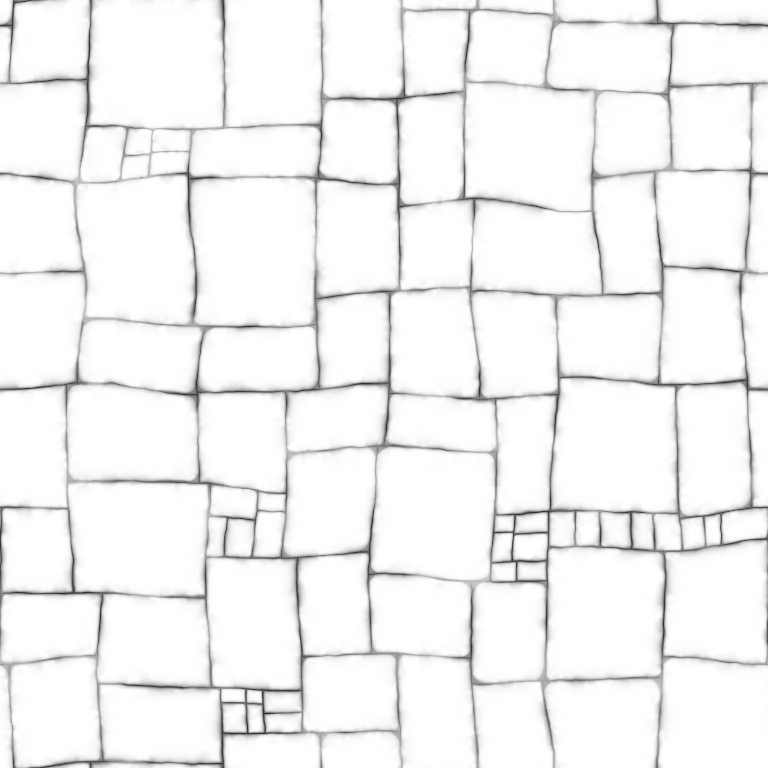
Reproduce this texture map procedurally as a Shadertoy shader.

```glsl
// Ambient-occlusion map of an irregular dry-stone wall: white stones, soft grey seams.

#define CELLS 8.0      // stones per canvas side (even, so the wall tiles)
#define JITTER 0.36    // how far each joint slides off the grid
#define RUBBLE 0.58    // cells smaller than this area break into rubble
#define RUBBLE_SIDE 0.4
#define BEND 0.17      // large bending of the courses
#define ROUGH 0.015    // small wobble along the edges
#define TILT 0.05      // range of the stone rotation, radians
#define GAP 0.008      // uneven inset of each stone
#define CORE_DARK vec2(0.06, 0.40)   // thin line in the joint
#define HALO_DARK vec2(0.20, 0.42)   // soft shadow around it
#define HALO_WIDTH vec2(0.010, 0.021)

float hash(vec2 p) {
    return fract(sin(dot(p, vec2(127.1, 311.7))) * 43758.5453);
}

// Value noise that repeats after the given period
float noise(vec2 p, float period) {
    vec2 i = floor(p), f = fract(p);
    f = f * f * (3.0 - 2.0 * f);
    vec2 a = mod(i, period), b = mod(i + 1.0, period);
    return mix(mix(hash(a), hash(vec2(b.x, a.y)), f.x),
               mix(hash(vec2(a.x, b.y)), hash(b), f.x), f.y);
}

vec2 noise2(vec2 p, float period) {
    return vec2(noise(p, period), noise(p + 31.0, period)) - 0.5;
}

float slide(vec2 corner) {
    return (hash(mod(corner, CELLS) + 3.7) * 2.0 - 1.0) * JITTER;
}

// Stone as (left, bottom, right, top): corners carry upright and level joints in turn
vec4 stoneBox(vec2 cell) {
    float a = slide(cell), b = slide(cell + vec2(1, 0));
    float c = slide(cell + vec2(0, 1)), d = slide(cell + 1.0);
    bool even = mod(cell.x + cell.y, 2.0) < 0.5;
    vec4 offset = even ? vec4(a, b, d, c) : vec4(c, a, b, d);
    return cell.xyxy + vec4(0, 0, 1, 1) + offset;
}

// Split a small cell again and again across its longer side; some pieces stay large
void breakIntoRubble(vec2 p, inout vec4 box, inout vec2 seed) {
    for (int k = 0; k < 5; k++) {
        vec2 size = box.zw - box.xy;
        float side = max(size.x, size.y);
        if (side < RUBBLE_SIDE || (side < 0.75 && hash(seed + 9.4) < 0.3)) break;
        vec2 cut = mix(box.xy, box.zw, mix(0.28, 0.72, hash(seed + 5.3)));
        bool beyond;
        if (size.x > size.y) {
            beyond = p.x > cut.x;
            if (beyond) box.x = cut.x; else box.z = cut.x;
        } else {
            beyond = p.y > cut.y;
            if (beyond) box.y = cut.y; else box.w = cut.y;
        }
        seed += beyond ? vec2(11.3, 2.9) : vec2(4.1, 17.7);
    }
}

// Distance inward from the edge of a rounded box
float boxDepth(vec2 q, vec2 halfSize, float radius) {
    vec2 e = abs(q) - halfSize + radius;
    return radius - length(max(e, 0.0)) - min(max(e.x, e.y), 0.0);
}

void mainImage(out vec4 fragColor, in vec2 fragCoord) {
    vec2 p = fragCoord / iResolution.y * CELLS;

    // Bent courses and rough edges
    vec2 w = p + BEND * noise2(p, CELLS);
    w += ROUGH * (noise2(p * 5.0, CELLS * 5.0) + 0.7 * noise2(p * 12.0, CELLS * 12.0));

    // Find the stone that holds this point
    vec4 box = vec4(0, 0, 1, 1);
    vec2 seed = vec2(0);
    for (int y = -1; y <= 1; y++)
    for (int x = -1; x <= 1; x++) {
        vec2 cell = floor(w) + vec2(x, y);
        vec4 b = stoneBox(cell);
        if (all(greaterThanEqual(w, b.xy)) && all(lessThan(w, b.zw))) {
            box = b;
            seed = mod(cell, CELLS);
        }
    }
    vec2 size = box.zw - box.xy;
    if (size.x * size.y < RUBBLE) breakIntoRubble(w, box, seed);

    // Depth from the joint, and inside the turned, rounded, unevenly inset stone
    vec2 halfSize = 0.5 * (box.zw - box.xy);
    vec2 q = w - 0.5 * (box.xy + box.zw);
    float small = min(halfSize.x, halfSize.y);
    float radius = min(mix(0.04, 0.15, hash(seed + 8.1)), 0.35 * small);
    float angle = (hash(seed + 1.9) - 0.5) * TILT;
    vec2 turned = q + angle * vec2(-q.y, q.x);
    float joint = max(boxDepth(q, halfSize, 0.0), 0.0);
    float depth = min(boxDepth(turned, halfSize, radius), joint);
    float shift = floor(hash(seed + 6.6) * 40.0);
    depth = max(depth - GAP * noise(p * 6.0 + shift, CELLS * 6.0), 0.0);

    // Joint line and brushed halo, stronger and wider in some places
    float strength = 0.6 * noise(p * 2.0 + 7.0, CELLS * 2.0) + 0.4 * noise(p * 5.0 + 3.0, CELLS * 5.0);
    strength = smoothstep(0.2, 0.8, strength);
    float brush = smoothstep(0.3, 0.7, noise(p * 8.0 + shift, CELLS * 8.0));
    float width = mix(HALO_WIDTH.x, HALO_WIDTH.y, strength) * mix(0.6, 1.5, brush);
    width *= mix(0.65, 1.0, smoothstep(0.1, 0.35, small));
    float shade = mix(CORE_DARK.x, CORE_DARK.y, strength) * exp(-joint / 0.009);
    shade += mix(HALO_DARK.x, HALO_DARK.y, strength) * exp(-depth / width);

    // Worn patches with firmer outlines by the edges
    float grain = 0.65 * noise(p * 7.0 + 19.0, CELLS * 7.0) + 0.35 * noise(p * 19.0, CELLS * 19.0);
    float worn = smoothstep(0.5, 0.62, grain);
    shade += (0.012 + 0.085 * worn) * exp(-depth / 0.05) * (1.0 - shade);

    fragColor = vec4(vec3(1.0 - shade), 1.0);
}
```
